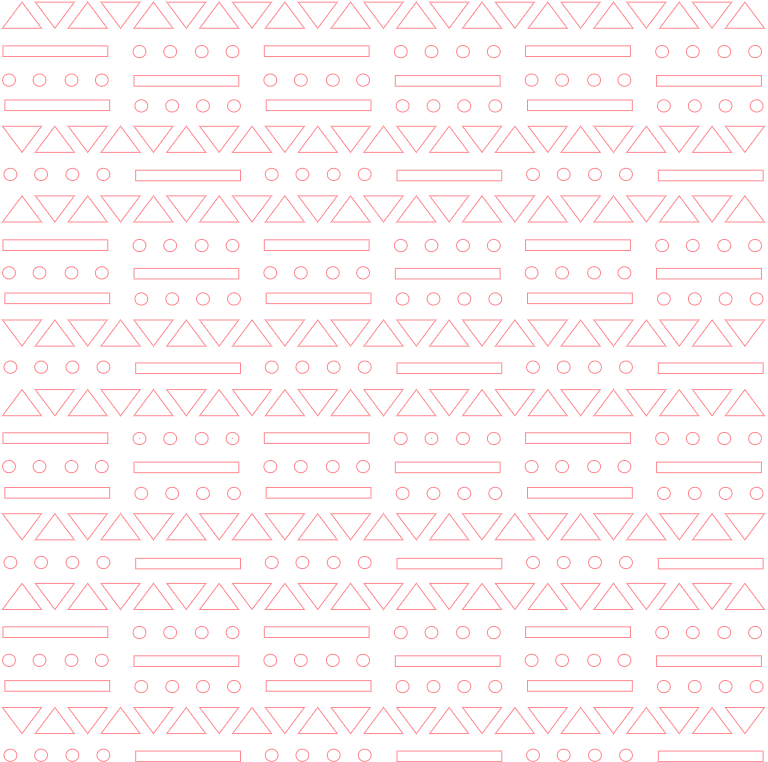
Write a Shadertoy shader that draws this pattern.

```glsl
// Outlined triangle bands alternating with rows of bars and rings, in thin pink on white.
// One tile repeats across and down; each shape is a distance function, and the nearest
// outline is inked with box-filtered coverage. Small per-row drifts loosen the spacing.

const float UNITS_ACROSS = 768.0;            // design units over the canvas width
const vec2 TILE = vec2(261.3, 193.75);
const float LINE_WIDTH = 0.94;
const vec3 PAPER = vec3(1.0);
const vec3 INK = vec3(1.0, 0.50, 0.533);

const float TRIANGLE_STEP = 32.86;
const float TRIANGLE_START = 22.0;
const float LAST_TRIANGLE = 22.0;
const vec2 TRIANGLE_SIZE = vec2(19.5, 26.1); // half base, height
const vec2 BAR_HALF = vec2(52.4, 5.3);
const vec2 RING_RADII = vec2(6.4, 6.1);

float boxDistance(vec2 p, vec2 halfSize) {
    vec2 q = abs(p) - halfSize;
    return length(max(q, 0.0)) + min(max(q.x, q.y), 0.0);
}

// Approximate ellipse distance from its gradient.
float ellipseDistance(vec2 p, vec2 radii) {
    float k = length(p / radii);
    return k * (k - 1.0) / max(length(p / (radii * radii)), 1e-4);
}

// Upright isosceles triangle centred on half its height, with mitred corners.
float triangleDistance(vec2 p, vec2 size) {
    vec2 sideNormal = normalize(vec2(size.y, size.x));
    float side = dot(vec2(abs(p.x), p.y - 0.5 * size.y), sideNormal);
    return max(side, -p.y - 0.5 * size.y);
}

// Band of alternating triangles; firstUp is 1 when the leftmost points up, else 0.
float triangleBand(vec2 p, float centreY, float firstUp) {
    float nearest = round((p.x - TRIANGLE_START) / TRIANGLE_STEP);
    float d = 1e3;
    for (float k = -1.0; k <= 1.0; k++) {
        float i = clamp(nearest + k, 0.0, LAST_TRIANGLE);
        float facing = mod(i + firstUp, 2.0) * 2.0 - 1.0;
        vec2 q = vec2(p.x - TRIANGLE_START - i * TRIANGLE_STEP, (centreY - p.y) * facing);
        d = min(d, abs(triangleDistance(q, TRIANGLE_SIZE)));
    }
    return d;
}

// One bar beside four rings.
float barAndRings(vec2 p, vec2 barCentre, vec4 ringX, float ringY) {
    float d = abs(boxDistance(p - barCentre, BAR_HALF));
    for (int i = 0; i < 4; i++) {
        d = min(d, abs(ellipseDistance(p - vec2(ringX[i], ringY), RING_RADII)));
    }
    return d;
}

// Fraction of a pixel-wide box covered by a line at distance d.
float lineCoverage(float d, float width, float pixel) {
    float overlap = min(d + 0.5 * pixel, 0.5 * width) - max(d - 0.5 * pixel, -0.5 * width);
    return clamp(overlap / pixel, 0.0, 1.0);
}

// Distance to the nearest outline, with y measured down from the top.
float patternDistance(vec2 p) {
    int tileRow = int(clamp(floor(p.y / TILE.y), 0.0, 3.0));
    vec2 band = vec2(p.x, mod(p.y, TILE.y));
    vec2 cell = mod(p, TILE);

    float d = triangleBand(band, 15.2, 1.0);
    d = min(d, triangleBand(band, 139.3, 0.0));

    // Vertical drift of each row from tile to tile.
    vec2 upper = vec2(0.0, vec4(0.0, 0.2, -0.6, -0.3)[tileRow]);
    vec2 middle = vec2(0.0, vec4(0.0, -1.0, -1.0, -1.0)[tileRow]);
    vec2 lower = vec2(0.0, vec4(0.0, -0.7, 0.0, -0.6)[tileRow]);
    vec2 last = vec2(0.0, vec4(0.0, -1.0, 0.6, -0.4)[tileRow]);

    d = min(d, barAndRings(cell - upper, vec2(55.4, 51.2), vec4(139.5, 170.2, 201.7, 232.5), 51.6));
    d = min(d, barAndRings(cell - middle, vec2(186.4, 80.9), vec4(9.0, 39.5, 71.5, 101.8), 80.1));
    d = min(d, barAndRings(cell - lower, vec2(57.3, 105.3), vec4(141.3, 172.2, 203.0, 234.0), 105.9));
    return min(d, barAndRings(cell - last, vec2(188.1, 175.5), vec4(10.4, 41.1, 72.4, 103.4), 174.4));
}

void mainImage(out vec4 fragColor, in vec2 fragCoord) {
    float pixel = UNITS_ACROSS / iResolution.x;
    vec2 p = vec2(fragCoord.x, iResolution.y - fragCoord.y) * pixel;
    float ink = lineCoverage(patternDistance(p), LINE_WIDTH, pixel);
    fragColor = vec4(mix(PAPER, INK, ink), 1.0);
}
```
